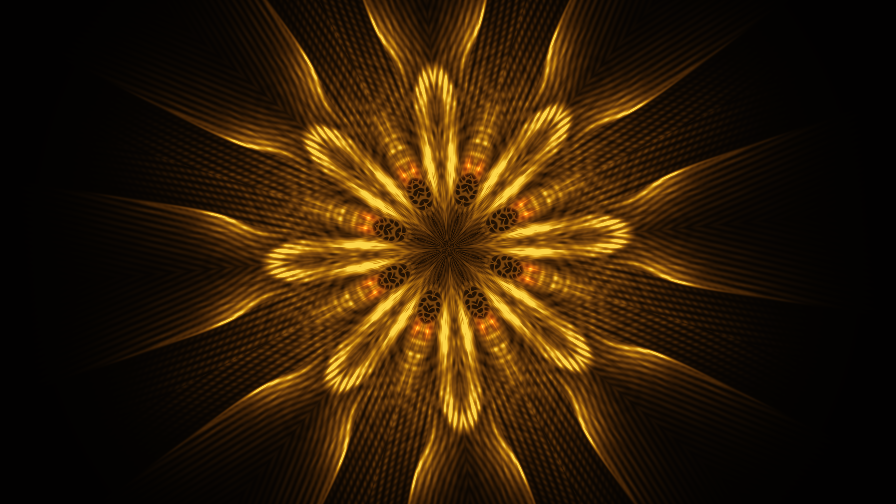
This background is drawn by a Shadertoy shader. Its source:

```glsl
const float TAU = 6.2831853;
const float SECTOR = TAU / 8.0;
const float TILT = 0.087;                  // rotation of the whole flower
const vec2 CENTRE = vec2(0.0, 0.007);
const vec2 PETAL_POS = vec2(0.27, 0.0);
const vec2 PETAL_SIZE = vec2(0.098, 0.046);
const vec2 MEDALLION_POS = vec2(0.12, 0.0);
const vec2 MEDALLION_SIZE = vec2(0.040, 0.025);
const float BEAD_STEP = 0.026;
const float FLAME_ANGLE = 0.240;           // from the petal axis
const float FLAME_RADIUS = 0.435;
const vec3 EMBER = vec3(0.26, 0.03, 0.0);
const vec3 GOLD[6] = vec3[6](
    vec3(0.024, 0.014, 0.007), vec3(0.25, 0.13, 0.02), vec3(0.44, 0.25, 0.05),
    vec3(0.62, 0.38, 0.05), vec3(0.82, 0.57, 0.07), vec3(0.99, 0.84, 0.28));

float hash(vec2 p) {
    return fract(sin(dot(p, vec2(127.1, 311.7))) * 43758.5453);
}

float noise(vec2 p) {
    vec2 i = floor(p), f = fract(p);
    f = f * f * (3.0 - 2.0 * f);
    return mix(mix(hash(i), hash(i + vec2(1, 0)), f.x),
               mix(hash(i + vec2(0, 1)), hash(i + vec2(1, 1)), f.x), f.y);
}

vec2 polar(float radius, float angle) {
    return radius * vec2(cos(angle), sin(angle));
}

float glow(vec2 p, vec2 size) {
    p /= size;
    return exp(-dot(p, p));
}

// Soft stripes that settle to grey when finer than the pixel grid
float stripes(float x, float period) {
    float detail = smoothstep(1.5, 3.0, period * iResolution.y);
    return 0.5 + 0.5 * detail * cos(TAU * x / period);
}

// Twin bright strands that open into a veined petal with a hot rim
float petal(float r, float a) {
    vec2 q = polar(r, a);
    vec2 e = (q - PETAL_POS) / PETAL_SIZE;
    float k = length(e);
    float inside = 1.0 - smoothstep(0.82, 1.1, k);
    float veins = stripes(q.y - 0.22 * q.x, 0.012);
    float tip = smoothstep(-0.2, 0.7, e.x);
    float rim = smoothstep(0.15, 0.75, k);
    float strand = glow(polar(r, a - 0.125) - vec2(0.165, 0.0), vec2(0.058, 0.012));
    float blade = glow(polar(r, a - 0.07) - vec2(0.29, 0.0), vec2(0.055, 0.009));
    float spear = glow(q - vec2(0.095, 0.0), vec2(0.045, 0.006));
    return 0.95 * strand + 0.3 * spear + 0.35 * blade
         + inside * (0.05 + 0.16 * veins + rim * (0.10 + 0.55 * tip) * (0.45 + 0.55 * veins));
}

// Scalloped tube with pairs of beads
float beadedArm(vec2 m) {
    float body = exp(-pow(m.y / 0.026, 4.0))
               * smoothstep(0.13, 0.17, m.x) * (1.0 - smoothstep(0.22, 0.36, m.x));
    float cell = (fract(m.x / BEAD_STEP) - 0.5) * BEAD_STEP;
    float bead = glow(vec2(cell, m.y - 0.009), vec2(0.008));
    float scallop = stripes(m.x + 8.0 * m.y * m.y, 0.013);
    return body * (0.20 + 0.32 * bead + 0.14 * scallop);
}

// Sharp-edged flame that fades towards the petal axis, with contour lines
float flame(float r, float a) {
    float bend = 0.05 * exp(-pow((r - 0.36) / 0.07, 2.0));
    float d = (FLAME_ANGLE - bend - a) * r;
    float edge = smoothstep(-0.004, 0.003, d);
    float reach = exp(-pow(r / 0.62, 5.0));
    float lines = stripes(d + 0.08 * r, 0.013);
    float streak = edge * exp(-d / 0.024) * exp(-pow((r - FLAME_RADIUS) / 0.062, 2.0));
    float hair = exp(-pow(d / 0.003, 2.0)) * smoothstep(0.38, 0.48, r)
               * (1.0 - smoothstep(0.52, 0.78, r));
    float fan = edge * exp(-d / 0.075) * smoothstep(0.28, 0.4, r) * reach;
    return 0.85 * streak * (0.65 + 0.35 * lines) + 0.16 * hair + fan * (0.05 + 0.32 * lines);
}

// Dotted feathers between neighbouring flames
float feathers(float r, vec2 m) {
    float lines = stripes(m.y - 0.12 * m.x * m.x, 0.013);
    float dots = stripes(m.x + m.y, 0.016);
    float zone = smoothstep(0.2, 0.32, r) * exp(-pow(r / 0.55, 5.0));
    float flank = glow(vec2(r - 0.32, m.y - 0.055), vec2(0.09, 0.018));
    return zone * (exp(-pow(m.y / 0.09, 2.0)) * (0.04 + 0.32 * lines * (0.4 + 0.6 * dots))
                 + 0.22 * flank * lines);
}

vec3 goldRamp(float heat) {
    float t = clamp(heat, 0.0, 1.0) * 5.0;
    vec3 colour = GOLD[0];
    for (int i = 1; i < 6; i++)
        colour = mix(colour, GOLD[i], clamp(t - float(i - 1), 0.0, 1.0));
    return colour;
}

void mainImage(out vec4 fragColor, in vec2 fragCoord) {
    vec2 p = (fragCoord - 0.5 * iResolution.xy) / iResolution.y - CENTRE;
    float r = length(p);

    // Mirror the plane into one half sector around each petal
    float theta = atan(p.y, p.x + 1e-6) - TILT;
    float a = abs(mod(theta + 0.5 * SECTOR, SECTOR) - 0.5 * SECTOR);
    vec2 m = polar(r, 0.5 * SECTOR - a);

    // Warm body and dark, finely rayed heart
    float grain = noise(vec2(r * 90.0, a * 55.0));
    float fibre = noise(vec2(r * 22.0, a * 95.0));
    float rays = 0.5 + 0.5 * cos(a * 48.0 + 6.0 * sin(r * 40.0));
    float heat = (0.02 + 0.20 * grain + 0.16 * rays) * exp(-pow(r / 0.37, 4.0));
    heat *= mix(0.75, 1.0, smoothstep(0.02, 0.10, r));

    float ornament = petal(r, a) + beadedArm(m) + flame(r, a) + feathers(r, m);
    heat += ornament * (0.72 + 0.56 * fibre);

    // Latticed medallions
    float k = length((m - MEDALLION_POS) / MEDALLION_SIZE);
    vec2 warp = m + 0.006 * sin(m.yx * 160.0);
    float lattice = abs(sin(warp.x * 190.0 + warp.y * 140.0) * sin(warp.x * 190.0 - warp.y * 140.0));
    float mesh = 0.10 + 0.32 * (1.0 - smoothstep(0.05, 0.55, lattice));
    heat = mix(heat, mesh, 1.0 - smoothstep(0.7, 1.05, k));
    heat += 0.16 * exp(-pow((k - 1.0) / 0.12, 2.0));

    // Embers at the foot of each arm, then fade to black
    vec3 colour = goldRamp(heat);
    colour += EMBER * glow(m - vec2(0.168, 0.012), vec2(0.020, 0.009));
    colour *= mix(1.0, 0.35, smoothstep(0.52, 0.9, r));
    fragColor = vec4(colour, 1.0);
}
```
